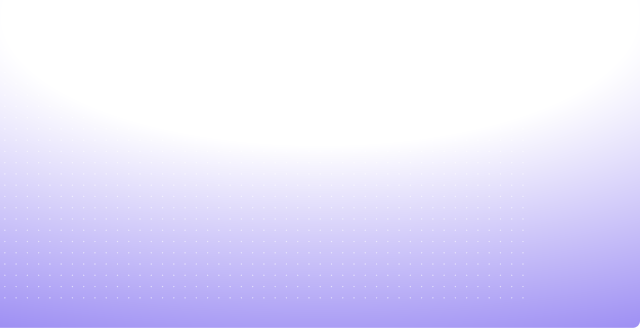
Reproduce this background procedurally as a Shadertoy shader.

```glsl
// Violet panel with a white elliptical glow from above and a grid of small white dots

// Antialiased coverage of a signed distance
float coverage(float dist, float pixel) {
    return clamp(0.5 - dist / pixel, 0.0, 1.0);
}

// Distance to the nearest dot of a bounded square grid
float dotGrid(vec2 p) {
    const float pitch = 0.03434;
    vec2 origin = vec2(0.0148, 0.0920);
    vec2 cell = clamp(round((p - origin) / pitch), vec2(0.0), vec2(46.0, 22.0));
    return length(p - origin - cell * pitch) - 0.0016;
}

// Distance to the panel, rounded only at its lower right corner
float panel(vec2 p, float aspect) {
    const float radius = 0.022;
    vec2 corner = vec2(p.x - aspect + radius, 0.0005 + radius - p.y);
    return length(max(corner, 0.0)) - radius;
}

void mainImage(out vec4 fragColor, in vec2 fragCoord) {
    vec2 uv = fragCoord / iResolution.xy;
    vec2 p = fragCoord / iResolution.y; // canvas height is one unit
    float pixel = 1.0 / iResolution.y;
    float aspect = iResolution.x / iResolution.y;

    const vec3 white = vec3(1.0);
    const vec3 violet = vec3(0.64, 0.585, 0.956);

    // Elliptical gradient, white inside the unit ellipse
    float ring = length((uv - vec2(0.5, 0.949)) / vec2(0.495, 0.391));
    float tint = clamp((ring - 1.0) / 1.54, 0.0, 1.08);
    vec3 color = mix(white, violet, tint);

    // Soft dots, then the white surround of the panel
    color = mix(color, white, 0.65 * coverage(dotGrid(p), 1.2 * pixel));
    color = mix(white, color, coverage(panel(p, aspect), pixel));

    fragColor = vec4(color, 1.0);
}
```
